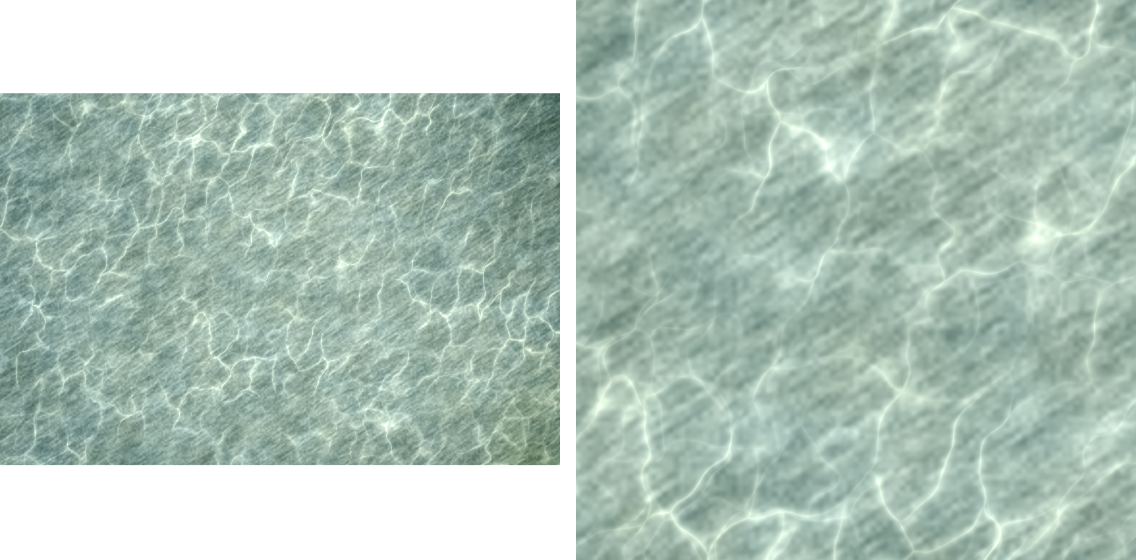
Left, the full canvas; right, a detail of the centre.
A WebGL 2 fragment shader for this texture:

```glsl
#version 300 es
precision highp float;
// Sunlit shallow water: pale caustic nets over streaked sand, in a wide band on white.
uniform vec2 u_resolution;
out vec4 fragColor;

vec2 hash2(vec2 p) {
  vec3 q = fract(p.xyx * vec3(0.1031, 0.1030, 0.0973));
  q += dot(q, q.yzx + 33.33);
  return fract((q.xx + q.yz) * q.zy);
}

float noise(vec2 p) {
  vec2 i = floor(p), f = fract(p);
  f = f * f * (3.0 - 2.0 * f);
  return mix(mix(hash2(i).x, hash2(i + vec2(1, 0)).x, f.x),
             mix(hash2(i + vec2(0, 1)).x, hash2(i + vec2(1, 1)).x, f.x), f.y);
}

float fbm(vec2 p) {
  float sum = 0.0, amp = 0.5;
  for (int k = 0; k < 4; k++) {
    sum += amp * noise(p);
    p = mat2(1.6, 1.2, -1.2, 1.6) * p + 7.3;
    amp *= 0.5;
  }
  return sum / 0.9375;
}

// Nearest cell distance, and the gap to the second nearest (zero on cell borders).
vec2 cells(vec2 p) {
  vec2 i = floor(p), f = fract(p);
  float near = 9.0, second = 9.0;
  for (int y = -1; y <= 1; y++)
    for (int x = -1; x <= 1; x++) {
      vec2 o = vec2(x, y);
      float d = length(o + 0.1 + 0.8 * hash2(i + o) - f);
      second = min(second, max(near, d));
      near = min(near, d);
    }
  return vec2(near, second - near);
}

void main() {
  vec2 uv = gl_FragCoord.xy / u_resolution;
  float left = 1.0 - smoothstep(0.0, 0.45, uv.x);
  float right = smoothstep(0.65, 1.0, uv.x) * smoothstep(0.2, 0.55, uv.y);

  // Wavy domain: cells lean diagonally, and stretch upright on the right.
  vec2 warp = vec2(fbm(uv * 11.0), fbm(uv * 11.0 + 40.0)) - 0.5;
  vec2 ripple = vec2(noise(uv * 55.0), noise(uv * 55.0 + 90.0)) - 0.5;
  vec2 p = uv + 0.065 * warp + 0.011 * ripple;
  vec2 q = vec2(p.x - 0.3 * p.y, (p.y - 0.5) * (1.0 - 0.35 * right) - 0.12 * p.x);

  // Caustic nets at three sizes, each fading in and out.
  vec2 net = cells(q * vec2(21.0, 15.0) + 30.0);
  vec2 fine = cells(q * vec2(34.0, 27.0) + 70.0);
  vec2 broad = cells(q * vec2(10.0, 6.0) + 11.0);
  float glow = fbm(uv * 15.0 + 20.0);
  float lines = exp(-net.y * 10.0) * mix(0.04, 0.27, smoothstep(0.3, 0.7, glow));
  lines += exp(-fine.y * 7.0) * 0.11 * smoothstep(0.35, 0.7, fbm(uv * 13.0 + 60.0));
  lines += exp(-broad.y * 20.0) * 0.20 * smoothstep(0.38, 0.65, fbm(uv * 9.0 + 80.0));

  // Sand grain drawn out along a rising diagonal.
  vec2 s = mat2(0.84, -0.54, 0.54, 0.84) * uv;
  float grain = 0.16 * (noise(s * vec2(75.0, 260.0)) - 0.5);
  grain += 0.10 * (noise(s * vec2(32.0, 120.0) + 50.0) - 0.5);
  grain += 0.11 * (noise(uv * 290.0 + 15.0) - 0.5);

  // Broad light: bright middle, dim corners and a dim upper right.
  vec2 c = uv - vec2(0.5, 0.5);
  float tone = 0.605 - 0.50 * dot(c, c * vec2(1.0, 1.2));
  tone -= 0.07 * smoothstep(0.65, 0.95, uv.x) * smoothstep(0.4, 0.75, uv.y);
  tone += 0.04 * exp(-60.0 * dot(uv - vec2(0.86, 0.34), uv - vec2(0.86, 0.34)));
  tone += 0.17 * (fbm(s * vec2(14.0, 24.0)) - 0.5);
  tone += 0.05 * (net.x - 0.45);
  tone += lines + grain;

  vec3 water = vec3(tone, tone * 0.95 + 0.13, tone * 0.91 + 0.105);
  float tint = fbm(uv * 22.0 + 33.0) - 0.5;
  water += vec3(-0.03, 0.0, 0.05) * (tint + 0.25 * left);
  water -= vec3(0.0, 0.01, 0.06) * smoothstep(0.75, 1.0, uv.x) * smoothstep(0.45, 0.18, uv.y);
  water -= vec3(0.0, 0.0, 0.10) * max(lines - 0.1, 0.0);

  // White margins above and below the band.
  float edge = 0.7 / u_resolution.y;
  float band = smoothstep(-edge, edge, 0.332 - abs(uv.y - 0.5015));
  fragColor = vec4(mix(vec3(1.0), clamp(water, 0.0, 1.0), band), 1.0);
}
```
